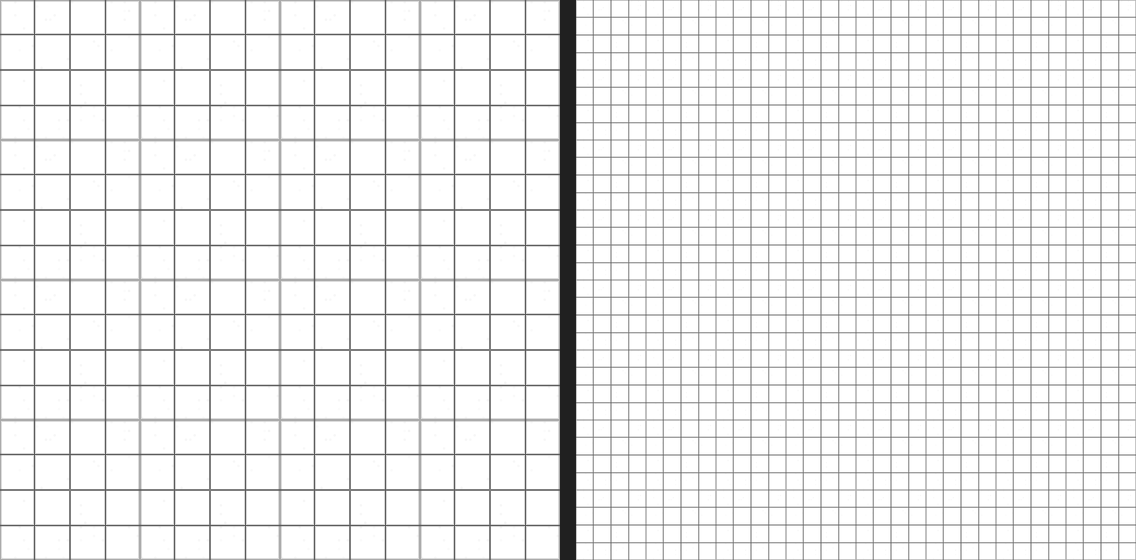
Left: one tile. Right: repeated 2 by 2.
This pattern is drawn by a three.js fragment shader. Its source:

```glsl
// Square graph-paper grid: thin dark lines, with every fourth line paler and wider.
varying vec2 vUv;

const float BLOCKS = 4.0;          // blocks across and down, four cells each
const float UNIT = 1.0 / 192.0;    // fine length unit inside a block
const float SIDE_LINE = 0.2536;    // distance of the outer thin lines from the block centre
const float SPECK_CELLS = 32.0;    // speck lattice per block

const vec3 PAPER = vec3(1.0);
const vec3 THIN_INK = vec3(0.35);
const vec3 WIDE_INK = vec3(0.665);

float hash(vec2 p, float seed) {
  vec3 q = fract(vec3(p.xyx) * 0.1031 + seed * 0.137);
  q += dot(q, q.yzx + 33.33);
  return fract((q.x + q.y) * q.z);
}

// Coverage of a soft line, given the distance to its centre
float stroke(float dist, float halfWidth, float blur) {
  return 1.0 - smoothstep(halfWidth - blur, halfWidth + blur, dist);
}

// Three thin lines inside a block, mirrored about its centre
float thinLines(float x) {
  float s = abs(x - 0.5);
  float dist = min(s, abs(s - SIDE_LINE));
  return stroke(dist, 1.05 * UNIT, 0.9 * UNIT);
}

// One wide line along the block border
float wideLine(float x) {
  float dist = 0.5 - abs(x - 0.5);
  return stroke(dist, 1.9 * UNIT, 1.1 * UNIT);
}

// Sparse faint marks, the same in every block
float specks(vec2 p, float density) {
  vec2 cell = floor(p * SPECK_CELLS);
  vec2 local = fract(p * SPECK_CELLS) - 0.5;
  float present = step(1.0 - density, hash(cell, 1.0));
  float strength = 0.4 + 0.6 * hash(cell, 2.0);
  return present * strength * (1.0 - smoothstep(0.1, 0.45, length(local)));
}

void main() {
  vec2 p = fract(vUv * BLOCKS);

  // Paper with faint specks
  vec3 color = PAPER - 0.04 * specks(p, 0.04);

  // Pale lines first, dark lines over them
  float wide = max(wideLine(p.x), wideLine(p.y));
  float thin = max(thinLines(p.x), thinLines(p.y));
  color = mix(color, WIDE_INK, wide);
  color = mix(color, THIN_INK, thin);

  gl_FragColor = vec4(color, 1.0);
}
```
